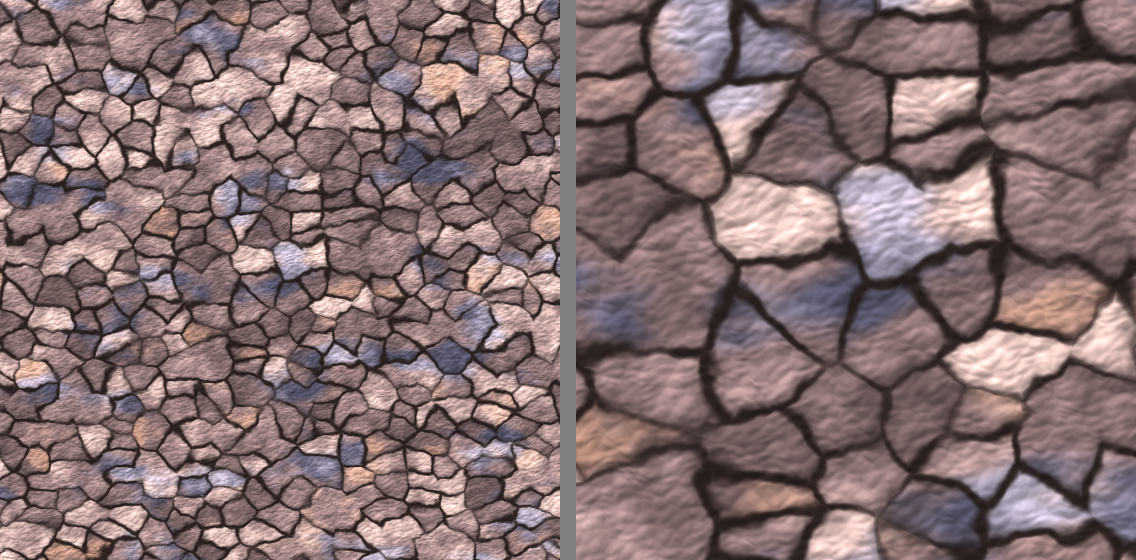
Left, the full canvas; right, a detail of the centre.
Reproduce this texture procedurally as a Shadertoy shader.

```glsl
// A dry stone wall: flat, lumpy stones of mixed size with thin, ragged dark joints.
// One stretched cellular layer is merged into single, paired and fourfold stones;
// layered sines bend the joints and tint them, embossed cellular noise is the grain.

const vec2  STONE_FREQ  = vec2(15.0, 25.0);   // cells per canvas, across and up
const float FOURFOLD    = 0.26;               // share of blocks merged into one stone
const float PAIRED      = 0.62;               // blocks below this make two long stones
const float JITTER      = 0.85;
const float JOINT_WIDTH = 0.0022;
const float JOINT_BLUR  = 0.0022;
const float BEVEL_WIDTH = 0.010;
const float TONE_SPREAD = 0.74;               // differences from stone to stone
const float TONE_MOTTLE = 0.30;               // differences within a stone
const vec2  GRAIN_FREQ  = vec2(92.0, 175.0);
const float GRAIN_DEPTH = 0.60;
const vec2  LIGHT_STEP  = vec2(-0.0010, 0.0022);

const vec3 JOINT     = vec3(0.15, 0.115, 0.105);
const vec3 UMBER     = vec3(0.43, 0.35, 0.35);
const vec3 MAUVE     = vec3(0.61, 0.50, 0.50);
const vec3 ROSE      = vec3(0.91, 0.78, 0.75);
const vec3 OCHRE     = vec3(0.88, 0.65, 0.53);
const vec3 SLATE     = vec3(0.31, 0.31, 0.41);
const vec3 PALE_BLUE = vec3(0.74, 0.71, 0.81);

vec2 hash2(vec2 p) {
    vec3 q = fract(p.xyx * vec3(0.1031, 0.1030, 0.0973));
    q += dot(q, q.yzx + 33.33);
    return fract((q.xx + q.yz) * q.zy);
}

// Layered, rotated sines, roughly -1 to 1
float waves(vec2 p) {
    float sum = 0.0, amp = 0.5;
    for (int i = 0; i < 5; i++) {
        p = mat2(0.8, 0.6, -0.6, 0.8) * p * 1.7 + 1.9;
        sum += amp * sin(p.x + 1.6 * sin(p.y));
        amp *= 0.58;
    }
    return sum;
}

// Name of the stone a cell belongs to: whole block, one row of it, or the cell alone
vec2 stoneOf(vec2 cell) {
    float course = floor(cell.y * 0.5);
    vec2 block = vec2(floor((cell.x + mod(course, 2.0)) * 0.5), course);
    float kind = hash2(block + 71.0).x;
    if (kind < FOURFOLD) return block + 300.0;
    if (kind < PAIRED) return vec2(block.x + 600.0, cell.y);
    return cell;
}

// x: distance to the joint in canvas units, yz: stone hash
vec3 stones(vec2 p) {
    vec2 base = floor(p * STONE_FREQ), owner = vec2(-1.0);
    float best = 8.0, other = 9.0;
    for (int y = -2; y <= 2; y++)
    for (int x = -2; x <= 2; x++) {
        vec2 cell = base + vec2(x, y);
        vec2 shift = vec2(0.5 * mod(cell.y, 2.0), 0.0);
        vec2 centre = cell + 0.5 + shift + JITTER * (hash2(cell) - 0.5);
        float d = length(centre / STONE_FREQ - p);
        vec2 stone = stoneOf(cell);
        if (stone == owner) {
            best = min(best, d);
        } else if (d < best) {
            other = best;
            best = d;
            owner = stone;
        } else {
            other = min(other, d);
        }
    }
    return vec3(0.5 * (other - best), hash2(owner + 17.3));
}

// Nearest-point cellular noise
float cellular(vec2 p) {
    vec2 base = floor(p);
    float best = 4.0;
    for (int y = -1; y <= 1; y++)
    for (int x = -1; x <= 1; x++) {
        vec2 cell = base + vec2(x, y);
        vec2 r = cell + hash2(cell) - p;
        best = min(best, dot(r, r));
    }
    return sqrt(best);
}

float grainHeight(vec2 p) {
    p = mat2(0.97, -0.24, 0.24, 0.97) * p + 0.004 * waves(p * 40.0);
    return -0.6 * cellular(p * GRAIN_FREQ) - 0.8 * cellular(p * GRAIN_FREQ * 0.43 + 9.0);
}

void mainImage(out vec4 fragColor, in vec2 fragCoord) {
    vec2 uv = fragCoord / iResolution.y;

    // Flatter courses near the foot, ragged outlines everywhere
    vec2 p = uv - vec2(0.0, 0.16 * (1.0 - uv.y) * (1.0 - uv.y)) + 2.0;
    p += 0.012 * vec2(waves(uv * 11.0), waves(uv * 11.0 + 5.0));
    p += 0.0032 * vec2(waves(uv * 55.0 + 2.0), waves(uv * 55.0 + 8.0));
    vec3 stone = stones(p);

    // Stone colour: tone first, then warm stains and drifting blue patches
    float mottle = waves(uv * vec2(19.0, 26.0) + 4.0);
    float tone = 0.5 + TONE_SPREAD * (stone.z - 0.5) + TONE_MOTTLE * mottle;
    vec3 color = mix(UMBER, MAUVE, smoothstep(0.0, 0.55, tone));
    color = mix(color, ROSE, smoothstep(0.48, 1.0, tone));
    float warm = smoothstep(0.82, 0.95, fract(stone.y * 7.0 + stone.z * 3.0));
    color = mix(color, OCHRE, 0.6 * warm * smoothstep(-0.4, 0.7, mottle));
    float blue = waves(uv * vec2(8.0, 15.0) + 11.0) + 0.6 * (stone.y - 0.5);
    color = mix(color, mix(SLATE, PALE_BLUE, smoothstep(0.25, 0.85, tone)),
                0.85 * smoothstep(0.28, 0.80, blue));

    // Relief: rims lit from above, embossed grain
    float bevel = smoothstep(0.0, BEVEL_WIDTH, stone.x);
    float rim = clamp((stone.x - stones(p + vec2(-0.0015, 0.004)).x) / 0.004, -1.0, 1.0);
    float grain = grainHeight(uv) - grainHeight(uv + LIGHT_STEP);
    color *= mix(0.80, 1.03, bevel) + 0.16 * rim * (1.0 - bevel);
    color *= 1.0 + GRAIN_DEPTH * grain + 0.12 * waves(uv * 80.0);

    // Joints widen, thin out and partly close along their length
    float wander = waves(uv * 19.0 + 7.0);
    float width = JOINT_WIDTH * (1.0 + 0.7 * wander);
    float joint = 1.0 - smoothstep(0.3 * width, width + JOINT_BLUR, stone.x);
    joint *= mix(0.45, 0.95, smoothstep(-0.7, 0.1, wander));
    color = mix(color, JOINT * (1.0 + 0.5 * grain), joint);

    fragColor = vec4(clamp(color, 0.0, 1.0), 1.0);
}
```
